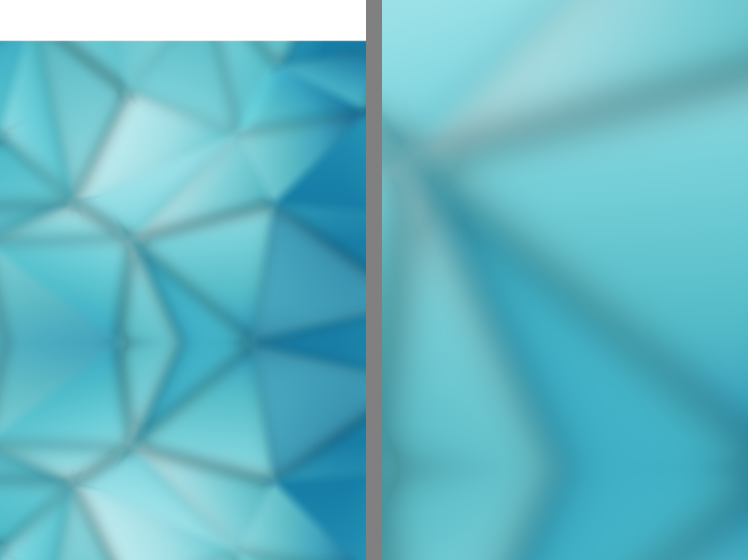
Left: the whole. Right: its middle third, enlarged.
A Shadertoy shader for this background:

```glsl
// Soft mirrored low-poly facets in teal and blue under a plain white band.
#define CELL 0.185       // facet size, in canvas heights
#define JITTER 0.70      // vertex scatter, in cells
#define BLUR 0.014       // edge softness, in canvas heights
#define SEAM_WIDTH 0.017 // crease width, in canvas heights
#define SEAM_DEPTH 0.20  // crease darkening
#define RELIEF 0.55      // tone range inside a facet
#define MIRROR_Y 0.388   // height of the mirror line
#define BAND_Y 0.927     // lower side of the white band
#define SEED 17.0

const mat2 TILT = mat2(0.8, 0.6, -0.6, 0.8);

vec3 hash3(vec2 p) {
    vec3 h = fract(vec3(p.xyx) * vec3(0.1031, 0.1030, 0.0973));
    h += dot(h, h.yxz + 33.33);
    return fract((h.xxy + h.yzz) * h.zyx);
}

float cross2(vec2 a, vec2 b) { return a.x * b.y - a.y * b.x; }

vec2 meshVertex(vec2 id) {
    return id + JITTER * (hash3(id + SEED).xy - 0.5);
}

// Broad light: pale upper left, deep right side, dim mirror line.
float toneField(vec2 q) {
    vec2 glow = (q - vec2(0.25, 0.34)) / 0.21;
    vec2 knot = (q - vec2(0.46, 0.0)) / vec2(0.09, 0.06);
    float tone = 0.43 + 0.38 * exp(-dot(glow, glow));
    tone -= 0.40 * smoothstep(0.42, 0.68, q.x);
    tone -= 0.09 * exp(-q.y * q.y / 0.015);
    return tone - 0.20 * exp(-dot(knot, knot));
}

vec3 palette(float tone) {
    float t = clamp(tone, 0.0, 1.0) * 5.0;
    vec3 c = mix(vec3(0.13, 0.49, 0.64), vec3(0.25, 0.65, 0.75), clamp(t, 0.0, 1.0));
    c = mix(c, vec3(0.36, 0.74, 0.78), clamp(t - 1.0, 0.0, 1.0));
    c = mix(c, vec3(0.48, 0.81, 0.84), clamp(t - 2.0, 0.0, 1.0));
    c = mix(c, vec3(0.64, 0.87, 0.89), clamp(t - 3.0, 0.0, 1.0));
    return mix(c, vec3(0.76, 0.92, 0.93), clamp(t - 4.0, 0.0, 1.0));
}

// Edge hashes depend on both end ids, so neighbours share one crease.
float seamStrength(vec2 idA, vec2 idB) {
    return mix(-0.3, 1.0, hash3(idA + idB + 3.0 * SEED).x);
}

// Adds one blurred triangle as premultiplied colour plus weight.
void addFacet(inout vec4 sum, vec2 q, vec2 m, vec2 idA, vec2 idB, vec2 idC) {
    vec2 a = meshVertex(idA), b = meshVertex(idB), c = meshVertex(idC);
    float area = cross2(b - a, c - a);
    area = (area < 0.0 ? -1.0 : 1.0) * max(abs(area), 0.001);
    vec3 bary = vec3(cross2(c - b, m - b), cross2(a - c, m - c), cross2(b - a, m - a)) / area;
    vec3 edge = bary * abs(area) * CELL / vec3(length(c - b), length(a - c), length(b - a));
    float weight = smoothstep(-BLUR, BLUR, min(edge.x, min(edge.y, edge.z)));
    if (weight <= 0.0) return;

    // Facet light: broad tone plus a random slope between its corners
    vec2 key = idA + idB + idC;
    vec3 corner = hash3(key + 5.0 * SEED) - 0.5;
    vec2 center = q + ((a + b + c) / 3.0 - m) * TILT * CELL;
    float tone = mix(toneField(q), toneField(center), 0.45);
    tone += RELIEF * dot(clamp(bary, 0.0, 1.0), corner);
    vec3 color = palette(tone);
    color += vec3(-0.07, 0.015, 0.03) * (hash3(key + 7.0 * SEED).y - 0.4);

    // Creases
    vec3 strength = vec3(seamStrength(idB, idC), seamStrength(idC, idA), seamStrength(idA, idB));
    vec3 near = exp(-edge * edge / (SEAM_WIDTH * SEAM_WIDTH));
    float seam = clamp(dot(strength, near), -0.3, 1.0);
    color *= 1.0 - SEAM_DEPTH * seam;
    sum += vec4(color, 1.0) * weight;
}

vec3 facets(vec2 q) {
    vec2 m = TILT * q / CELL + 0.35;
    vec2 cell = floor(m);
    vec2 dx = vec2(1.0, 0.0), dy = vec2(0.0, 1.0);
    vec4 sum = vec4(0.0);
    for (int j = -1; j <= 1; j++) {
        for (int i = -1; i <= 1; i++) {
            vec2 id = cell + vec2(i, j);
            // Random diagonal splits each cell in two
            if (hash3(id + 9.0 * SEED).z < 0.5) {
                addFacet(sum, q, m, id, id + dx, id + dx + dy);
                addFacet(sum, q, m, id, id + dx + dy, id + dy);
            } else {
                addFacet(sum, q, m, id, id + dx, id + dy);
                addFacet(sum, q, m, id + dx, id + dx + dy, id + dy);
            }
        }
    }
    return sum.rgb / max(sum.a, 0.001);
}

void mainImage(out vec4 fragColor, in vec2 fragCoord) {
    vec2 p = fragCoord / iResolution.y;
    float fold = p.y - MIRROR_Y;
    vec2 q = vec2(p.x, sqrt(fold * fold + 0.00006));
    float pixel = 1.0 / iResolution.y;
    float band = smoothstep(-pixel, pixel, p.y - BAND_Y);
    fragColor = vec4(mix(clamp(facets(q), 0.0, 1.0), vec3(1.0), band), 1.0);
}
```
